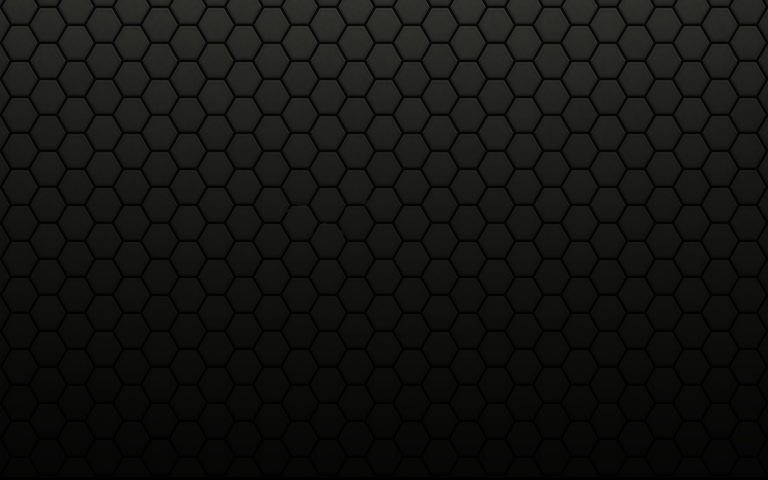
Give the GLSL for this pattern, as a WebGL 2 fragment shader.

```glsl
#version 300 es
precision highp float;
// Dark bevelled honeycomb under a soft light that fades from top to bottom.
uniform vec2 u_resolution;
out vec4 fragColor;

float hash(vec2 p) {
    vec3 k = fract(p.xyx * vec3(0.1031, 0.1030, 0.0973));
    k += dot(k, k.yzx + 33.33);
    return fract((k.x + k.y) * k.z);
}

float noise(vec2 p) {
    vec2 i = floor(p), f = fract(p);
    f = f * f * (3.0 - 2.0 * f);
    return mix(mix(hash(i), hash(i + vec2(1, 0)), f.x),
               mix(hash(i + vec2(0, 1)), hash(i + vec2(1, 1)), f.x), f.y);
}

// Signed distances to the flat edges (x) and to the slanted edges (y).
vec2 hexEdges(vec2 q) {
    q = abs(q);
    return vec2(q.y - 0.0375, dot(q, vec2(0.866, 0.5)) - 0.03463);
}

void main() {
    vec2 uv = gl_FragCoord.xy / u_resolution;
    vec2 p = (gl_FragCoord.xy - 0.5 * u_resolution) / u_resolution.y;
    float aa = 0.75 / u_resolution.y;

    // Two interleaved grids form the honeycomb; keep the enclosing cell.
    vec2 cell = vec2(0.11667, 0.075);
    vec2 g = p + vec2(0.0, 0.002);
    vec2 q = g - cell * round(g / cell);
    vec2 other = g - cell * (floor(g / cell) + 0.5);
    vec2 e = hexEdges(q), eo = hexEdges(other);
    if (max(eo.x, eo.y) < max(e.x, e.y)) {
        q = other;
        e = eo;
    }
    float depth = -max(e.x, e.y);
    vec2 id = round((g - q) / cell * 2.0);

    // Face colour: vertical fade, dim sides, slight change per cell.
    float light = 0.026 + 0.16 * pow(uv.y, 1.4);
    light *= 1.0 - 0.9 * pow(abs(uv.x - 0.5), 2.5);
    light *= 0.97 + 0.06 * hash(id + 50.0);
    light *= 1.0 + 1.6 * q.y;
    vec3 face = light * vec3(1.0, 1.02, 0.93);

    // Thin rim, lit from above and shaded below.
    vec2 normal = e.x > e.y ? vec2(0.0, sign(q.y)) : sign(q) * vec2(0.866, 0.5);
    float facing = dot(normal, vec2(0.25, 0.97));
    float rim = smoothstep(0.0028 - aa, 0.0028 + aa, depth)
              * (1.0 - smoothstep(0.0052 - aa, 0.0052 + aa, depth));
    face *= 1.0 + rim * (0.12 + 0.32 * facing);

    // Dark grooves, worn away in a few spots near the centre.
    float groove = 1.0 - smoothstep(0.0026 - aa, 0.0026 + aa, depth);
    float wornArea = 1.0 - smoothstep(0.6, 1.0, length((p - vec2(-0.1, 0.04)) / vec2(0.16, 0.07)));
    float worn = wornArea * smoothstep(0.62, 0.75, noise(p * 65.0 + 20.0));
    vec3 color = mix(face, face * 0.2, groove * (1.0 - 0.7 * worn));

    // Soft shadow beside the groove, fine mottling and a black lower border.
    color *= 1.0 - 0.12 * (1.0 - smoothstep(0.004, 0.012, depth));
    color *= 0.97 + 0.06 * noise(p * 150.0 + 90.0);
    color *= smoothstep(0.006 - aa, 0.006 + aa, uv.y);
    fragColor = vec4(color, 1.0);
}
```
